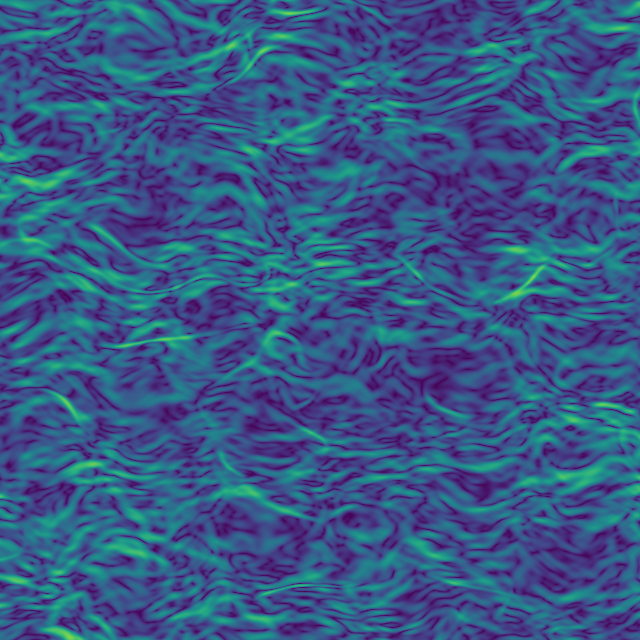
Write a three.js fragment shader that draws this texture.

```glsl
#define STRETCH vec2(0.7, 1.2)  // features run longer sideways
#define BASE_FREQ 7.0
#define SLOPE_GAIN 0.22         // steepness of the fractal relief
#define EDGE_FREQ 5.0
#define EDGE_HEIGHT 0.0032      // drop across each cliff line
#define EDGE_WIDTH 0.032
#define WARP 0.035
#define TAP 0.002               // half step of the slope filter

varying vec2 vUv;

float hash(vec2 cell) {
  vec3 v = fract(cell.xyx * vec3(0.1031, 0.1030, 0.0973));
  v += dot(v, v.yzx + 33.33);
  return fract((v.x + v.y) * v.z);
}

float cornerSlope(vec2 cell, vec2 offset) {
  float angle = 6.2832 * hash(cell);
  return dot(vec2(cos(angle), sin(angle)), offset);
}

// Gradient noise with quintic blending
float noise(vec2 p) {
  vec2 i = floor(p);
  vec2 f = p - i;
  vec2 w = f * f * f * (f * (f * 6.0 - 15.0) + 10.0);
  vec2 e = vec2(1.0, 0.0);
  float low = mix(cornerSlope(i, f), cornerSlope(i + e, f - e), w.x);
  float high = mix(cornerSlope(i + e.yx, f - e.yx), cornerSlope(i + 1.0, f - 1.0), w.x);
  return mix(low, high, w.y);
}

vec2 rotate(vec2 p, float angle) {
  float c = cos(angle);
  float s = sin(angle);
  return vec2(c * p.x - s * p.y, s * p.x + c * p.y);
}

// Octaves of nearly equal slope, so every scale shows in the gradient
float fractalRelief(vec2 p) {
  float sum = 0.0;
  float freq = BASE_FREQ;
  for (int i = 0; i < 4; i++) {
    float k = float(i);
    float weight = 1.0 - 0.2 * abs(k - 2.0);
    sum += weight * noise(rotate(p * freq, 0.6 + 1.1 * k) + 37.0 * k + 11.0) / freq;
    freq *= 1.95;
  }
  return SLOPE_GAIN * sum;
}

// Soft cliffs along wavy contours, fading in and out along their length
float cliffRelief(vec2 p) {
  float sum = 0.0;
  for (int i = 0; i < 2; i++) {
    float k = float(i);
    vec2 q = rotate(p * EDGE_FREQ, 0.9 + 1.3 * k) + 53.0 * k + 91.0;
    float level = noise(q) + 0.22 * noise(q * 3.1 + 17.0) - 0.09 + 0.16 * k;
    float fade = smoothstep(-0.2, 0.35, noise(q * 0.9 + 71.0));
    float x = clamp(level / EDGE_WIDTH, -8.0, 8.0);
    sum += fade * (1.0 - 2.0 / (exp(2.0 * x) + 1.0));
  }
  return EDGE_HEIGHT * sum;
}

float height(vec2 uv) {
  vec2 bend = vec2(noise(uv * 7.0 + 5.0), noise(uv * 7.0 + 43.0));
  vec2 p = (uv + WARP * bend) * STRETCH;
  return fractalRelief(p) + cliffRelief(p);
}

// Polynomial ramp: violet, blue, teal, green, yellow
vec3 ramp(float t) {
  vec3 c = vec3(-5.4355, 4.6459, 26.3124);
  c = c * t + vec3(4.7764, -13.7451, -65.3530);
  c = c * t + vec3(6.2283, 14.1799, 56.6906);
  c = c * t + vec3(-4.6342, -5.7991, -19.3324);
  c = c * t + vec3(-0.3309, 0.2148, 0.0951);
  c = c * t + vec3(0.1051, 1.4046, 1.3846);
  return c * t + vec3(0.2777, 0.0054, 0.3341);
}

void main() {
  vec2 dx = vec2(TAP, 0.0);
  vec2 dy = dx.yx;
  vec2 slope = vec2(height(vUv + dx) - height(vUv - dx),
                    height(vUv + dy) - height(vUv - dy)) / (2.0 * TAP);

  // Quiet and busy regions, then a soft shoulder on the brightest ridges
  float activity = 1.0 + 0.6 * noise(vUv * vec2(3.5, 4.5) + 23.0);
  float steepness = activity * length(slope);
  float tone = 1.05 * (1.0 - exp(-1.15 * steepness));
  gl_FragColor = vec4(ramp(clamp(tone, 0.0, 1.0)), 1.0);
}
```
